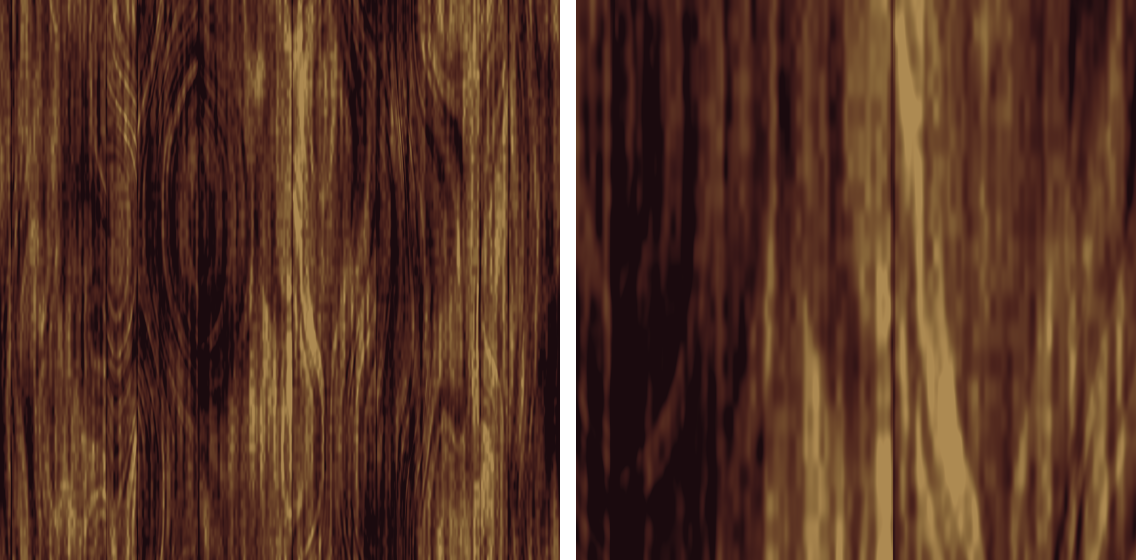
Left: the whole. Right: its middle third, enlarged.
Reproduce this texture procedurally as a Shadertoy shader.

```glsl
// Dark varnished wood: upright boards with flowing grain, fine fibres and thin seams.
#define RINGS 24.0        // growth rings across the canvas
#define RING_BEND 3.0     // how far the rings wander
#define FIBRES 210.0      // straight fibres across the canvas
#define SEAM_WIDTH 0.0013
#define SEAM_SHADE 1.1
#define CONTRAST 1.25
#define SAMPLES 2         // antialiasing grid per side

const int BOARDS = 8;
const float boardEdge[BOARDS] = float[](0.02, 0.19, 0.245, 0.355, 0.522, 0.672, 0.857, 0.908);

// Broad brightness from left to right, in steps of the colour ramp
const int TONES = 16;
const float tone[TONES] = float[](2.7, 2.3, 2.7, 3.3, 1.3, 1.7, 2.2, 2.9,
                                  3.7, 3.5, 1.9, 1.3, 2.3, 3.0, 2.9, 1.7);

const int SHADES = 7;
const vec3 woodShade[SHADES] = vec3[](
    vec3(0.10, 0.04, 0.055), vec3(0.22, 0.09, 0.09), vec3(0.30, 0.14, 0.11),
    vec3(0.37, 0.21, 0.14), vec3(0.44, 0.29, 0.17), vec3(0.54, 0.41, 0.23),
    vec3(0.68, 0.54, 0.32));

float hash(vec2 p) {
    vec3 q = fract(p.xyx * 0.1031);
    q += dot(q, q.yzx + 33.33);
    return fract((q.x + q.y) * q.z);
}

// Smooth noise centred on zero that tiles with the given period
float noise(vec2 p, vec2 period, float seed) {
    vec2 cell = floor(p), f = fract(p);
    f = f * f * f * (f * (f * 6.0 - 15.0) + 10.0);
    vec2 a = mod(cell, period) + seed, b = mod(cell + 1.0, period) + seed;
    return mix(mix(hash(a), hash(vec2(b.x, a.y)), f.x),
               mix(hash(vec2(a.x, b.y)), hash(b), f.x), f.y) - 0.5;
}

// Noise stretched over the canvas, repeating once per unit
float grain(vec2 uv, vec2 frequency, float seed) {
    return noise(uv * frequency, frequency, seed);
}

float broadTone(float x) {
    float s = fract(x) * float(TONES) - 0.5 + float(TONES);
    int i = int(s);
    return mix(tone[i % TONES], tone[(i + 1) % TONES], smoothstep(0.0, 1.0, fract(s)));
}

vec3 woodColour(float level) {
    level = clamp(level, 0.0, float(SHADES) - 1.001);
    int i = int(level);
    return mix(woodShade[i], woodShade[i + 1], fract(level));
}

vec3 wood(vec2 uv) {
    // Find the board and the signed offset from its nearest seam
    int board = 0;
    float seamOffset = 1.0, fromLeft = 1.0;
    for (int i = 0; i < BOARDS; i++) {
        float d = uv.x - boardEdge[i];
        if (d >= 0.0) board = (i + 1) % BOARDS;
        fromLeft = min(fromLeft, fract(d));
        d -= round(d);
        if (abs(d) < abs(seamOffset)) seamOffset = d;
    }

    // Bent growth rings: loops and arches form where the bend beats the slope
    vec2 p = uv + vec2(0.0, hash(vec2(float(board) + 3.0, 17.0)));
    float bend = 0.8 * grain(p, vec2(9.0, 2.0), 11.0)
               + 0.2 * grain(p, vec2(23.0, 3.0), 47.0);
    float ring = RINGS * uv.x + 2.0 * RING_BEND * bend;

    // Grain that follows the rings
    float level = broadTone(uv.x);
    float flow = 2.2 * noise(vec2(ring * 2.0, p.y * 3.0), vec2(RINGS * 2.0, 3.0), 71.0)
               + 2.3 * noise(vec2(ring * 6.0, p.y * 7.0), vec2(RINGS * 6.0, 7.0), 131.0);

    // Straight fibres, short pores and slow stains
    float fibre = 2.4 * grain(uv, vec2(FIBRES, 5.0), 211.0)
                + 1.3 * grain(uv, vec2(FIBRES * 1.4, 60.0), 307.0);
    float stain = 1.6 * grain(uv, vec2(11.0, 4.0), 401.0)
                + 0.9 * grain(uv, vec2(34.0, 8.0), 503.0);
    level += CONTRAST * (flow + fibre + stain);

    // Shadow beside each seam, a lit edge to its left and the dark gap
    float wear = 0.65 + 0.7 * grain(uv, vec2(8.0, 6.0), 601.0);
    level -= SEAM_SHADE * exp(-fromLeft / 0.014);
    level += wear * exp(-pow((seamOffset + 0.004) / 0.0016, 2.0));
    float gap = 1.0 - smoothstep(SEAM_WIDTH * 0.5, SEAM_WIDTH * 1.5, abs(seamOffset));
    return woodColour(level - 2.6 * wear * gap);
}

void mainImage(out vec4 fragColor, in vec2 fragCoord) {
    vec3 colour = vec3(0.0);
    for (int j = 0; j < SAMPLES; j++)
        for (int i = 0; i < SAMPLES; i++) {
            vec2 offset = (vec2(i, j) + 0.5) / float(SAMPLES) - 0.5;
            colour += wood((fragCoord + offset) / iResolution.xy);
        }
    fragColor = vec4(colour / float(SAMPLES * SAMPLES), 1.0);
}
```
